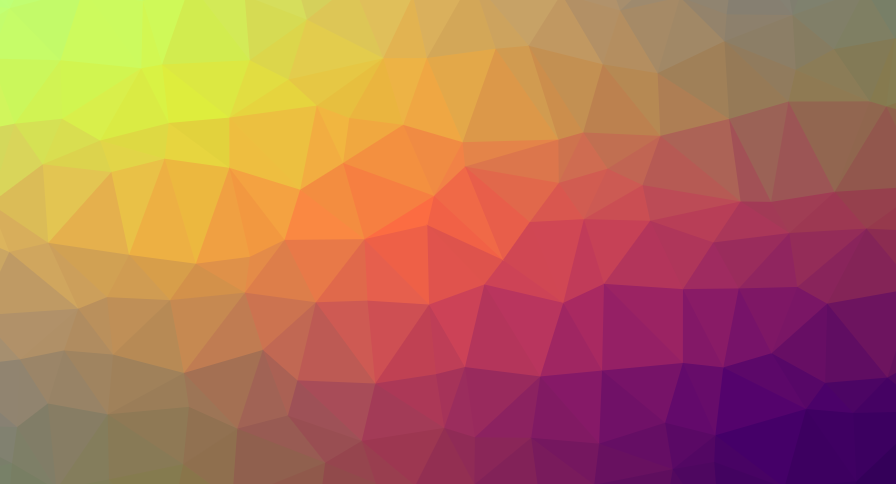
A Shadertoy shader for this background:

```glsl
// Low-poly mesh of flat triangles, shaded from lime through coral to deep indigo.

// Sine-free hash giving two values in 0..1
vec2 hash2(vec2 p) {
    vec3 q = fract(p.xyx * vec3(0.1031, 0.1030, 0.0973));
    q += dot(q, q.yzx + 33.33);
    return fract((q.xx + q.yz) * q.zy);
}

float cross2(vec2 a, vec2 b) { return a.x * b.y - a.y * b.x; }

// Grid corner pushed off its regular place
vec2 meshVertex(vec2 id) {
    return id + 0.76 * (hash2(id + 17.0) - 0.5);
}

// Five blended spans: lime, yellow, coral, crimson, indigo, dark violet
vec3 palette(float t) {
    vec3 c = mix(vec3(0.74, 1.0, 0.47), vec3(0.87, 0.95, 0.24), clamp(t / 0.2, 0.0, 1.0));
    c = mix(c, vec3(1.0, 0.42, 0.26), clamp((t - 0.2) / 0.26, 0.0, 1.0));
    c = mix(c, vec3(0.68, 0.17, 0.38), clamp((t - 0.46) / 0.19, 0.0, 1.0));
    c = mix(c, vec3(0.30, 0.0, 0.43), clamp((t - 0.65) / 0.2, 0.0, 1.0));
    return mix(c, vec3(0.19, 0.0, 0.34), clamp((t - 0.85) / 0.15, 0.0, 1.0));
}

// Signed distance to the line a-b, negative on its left
float edgeDistance(vec2 p, vec2 a, vec2 b) {
    return -cross2(normalize(b - a), p - a);
}

// Colour weighted by smooth coverage; corners run counter-clockwise
vec4 triangle(vec2 p, vec2 a, vec2 b, vec2 c, vec2 gridSize, float pixel) {
    float d = max(edgeDistance(p, a, b), max(edgeDistance(p, b, c), edgeDistance(p, c, a)));
    float coverage = clamp(0.5 - d / pixel, 0.0, 1.0);
    vec2 centre = (a + b + c) / 3.0;
    vec2 t = clamp(centre / gridSize, 0.0, 1.0);
    vec3 colour = 0.5 * (palette(t.x) + palette(1.0 - t.y));
    colour *= 1.0 + 0.03 * (hash2(floor(centre * 64.0)).x - 0.5);
    return vec4(colour, 1.0) * coverage;
}

void mainImage(out vec4 fragColor, in vec2 fragCoord) {
    float rows = 8.0;
    float pixel = rows / iResolution.y;
    vec2 p = fragCoord * pixel;
    vec2 gridSize = iResolution.xy * pixel;
    vec4 sum = vec4(0.0);

    // Warped quads around the pixel, each split into two triangles
    for (int y = -1; y <= 1; y++) {
        for (int x = -1; x <= 1; x++) {
            vec2 id = floor(p) + vec2(x, y);
            vec2 a = meshVertex(id);
            vec2 b = meshVertex(id + vec2(1, 0));
            vec2 c = meshVertex(id + vec2(1, 1));
            vec2 d = meshVertex(id + vec2(0, 1));

            // Delaunay rule: cut a-c when the angles at b and d sum below a half turn
            float angleSine = cross2(c - b, a - b) * dot(a - d, c - d)
                            + dot(c - b, a - b) * cross2(a - d, c - d);
            if (angleSine >= 0.0) {
                sum += triangle(p, a, b, c, gridSize, pixel);
                sum += triangle(p, a, c, d, gridSize, pixel);
            } else {
                sum += triangle(p, a, b, d, gridSize, pixel);
                sum += triangle(p, b, c, d, gridSize, pixel);
            }
        }
    }
    fragColor = vec4(sum.rgb / max(sum.a, 1e-4), 1.0);
}
```
